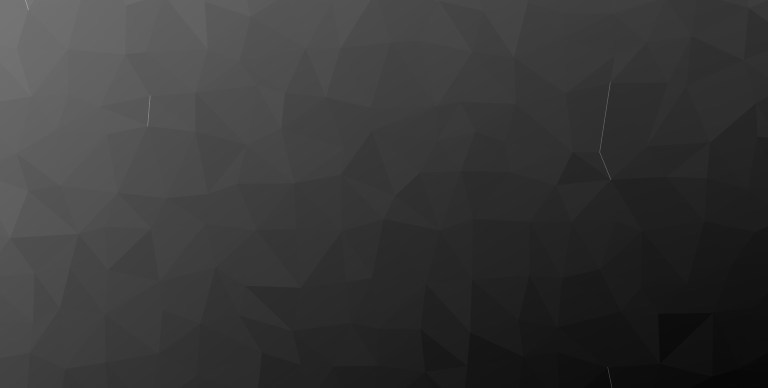
Write a Shadertoy shader that draws this background.

```glsl
#define ROWS 8.6            // mesh cells over the canvas height
#define JITTER 0.62         // spread of the mesh corners within a cell
#define FLATNESS 0.6        // 0 smooth gradient, 1 flat facets
#define FACET_CONTRAST 0.035
#define TOP_LEFT 0.465
#define TOP_RIGHT 0.215
#define BOTTOM_LEFT 0.26
#define BOTTOM_RIGHT 0.025
#define MIDDLE_DIP 0.14
#define SEAM_SHARE 0.06     // share of cells with a bright seam
#define SEAM_HALF_WIDTH 0.0008
#define SEAM_LIGHT 0.22

vec2 hash2(vec2 cell) {
    vec3 h = fract(cell.xyx * vec3(0.1031, 0.1030, 0.0973));
    h += dot(h, h.yzx + 33.33);
    return fract((h.xx + h.yz) * h.zy);
}

float cornerSlope(vec2 corner, vec2 offset) {
    return dot(hash2(corner) * 2.0 - 1.0, offset);
}

float gradientNoise(vec2 p) {
    vec2 i = floor(p), f = fract(p);
    vec2 u = f * f * f * (f * (f * 6.0 - 15.0) + 10.0);
    vec2 e = vec2(1.0, 0.0);
    float low = mix(cornerSlope(i, f), cornerSlope(i + e, f - e), u.x);
    float high = mix(cornerSlope(i + e.yx, f - e.yx), cornerSlope(i + 1.0, f - 1.0), u.x);
    return mix(low, high, u.y);
}

// Light falling from the upper left; p is in mesh cells
float backdrop(vec2 p) {
    vec2 uv = p / (ROWS * vec2(iResolution.x / iResolution.y, 1.0));
    float bottom = mix(BOTTOM_LEFT, BOTTOM_RIGHT, uv.x);
    float top = mix(TOP_LEFT, TOP_RIGHT, uv.x);
    return mix(bottom, top, uv.y) - MIDDLE_DIP * uv.x * (1.0 - uv.x);
}

vec2 meshCorner(vec2 cell) {
    return cell + 0.5 + JITTER * (hash2(cell + 17.0) - 0.5);
}

float edgeDistance(vec2 p, vec2 a, vec2 b) {
    vec2 e = b - a, r = p - a;
    return (e.x * r.y - e.y * r.x) / length(e);
}

float segmentDistance(vec2 p, vec2 a, vec2 b) {
    vec2 e = b - a, r = p - a;
    return length(r - e * clamp(dot(r, e) / dot(e, e), 0.0, 1.0));
}

// Adds one counter-clockwise facet: x sums tone, y sums coverage
void addFacet(inout vec2 sum, vec2 p, vec2 a, vec2 b, vec2 c, float pixel) {
    float inside = min(edgeDistance(p, a, b), min(edgeDistance(p, b, c), edgeDistance(p, c, a)));
    float cover = clamp(0.5 + inside / pixel, 0.0, 1.0);
    vec2 centre = (a + b + c) / 3.0;
    float tone = backdrop(mix(p, centre, FLATNESS));
    tone += FACET_CONTRAST * gradientNoise(centre * 1.7 + 5.3);
    sum += cover * vec2(tone, 1.0);
}

void mainImage(out vec4 fragColor, in vec2 fragCoord) {
    float pixel = ROWS / iResolution.y;
    vec2 p = fragCoord * pixel;
    vec2 sum = vec2(backdrop(p), 1.0) * 0.001;
    float seam = 0.0;

    // Jittered mesh, each cell split along its shorter diagonal
    for (int y = -2; y <= 1; y++) {
        for (int x = -2; x <= 1; x++) {
            vec2 cell = floor(p) + vec2(x, y);
            vec2 a = meshCorner(cell);
            vec2 b = meshCorner(cell + vec2(1.0, 0.0));
            vec2 c = meshCorner(cell + 1.0);
            vec2 d = meshCorner(cell + vec2(0.0, 1.0));
            if (distance(a, c) < distance(b, d)) {
                addFacet(sum, p, a, b, c, pixel);
                addFacet(sum, p, a, c, d, pixel);
            } else {
                addFacet(sum, p, a, b, d, pixel);
                addFacet(sum, p, b, c, d, pixel);
            }
            // Hairline seams on a few steep edges
            float lit = step(hash2(cell + 71.0).x, SEAM_SHARE);
            float gap = SEAM_HALF_WIDTH * ROWS - segmentDistance(p, a, d);
            seam = max(seam, lit * clamp(0.5 + gap / pixel, 0.0, 1.0));
        }
    }

    float tone = sum.x / sum.y + SEAM_LIGHT * seam;
    fragColor = vec4(vec3(clamp(tone, 0.0, 1.0)), 1.0);
}
```
